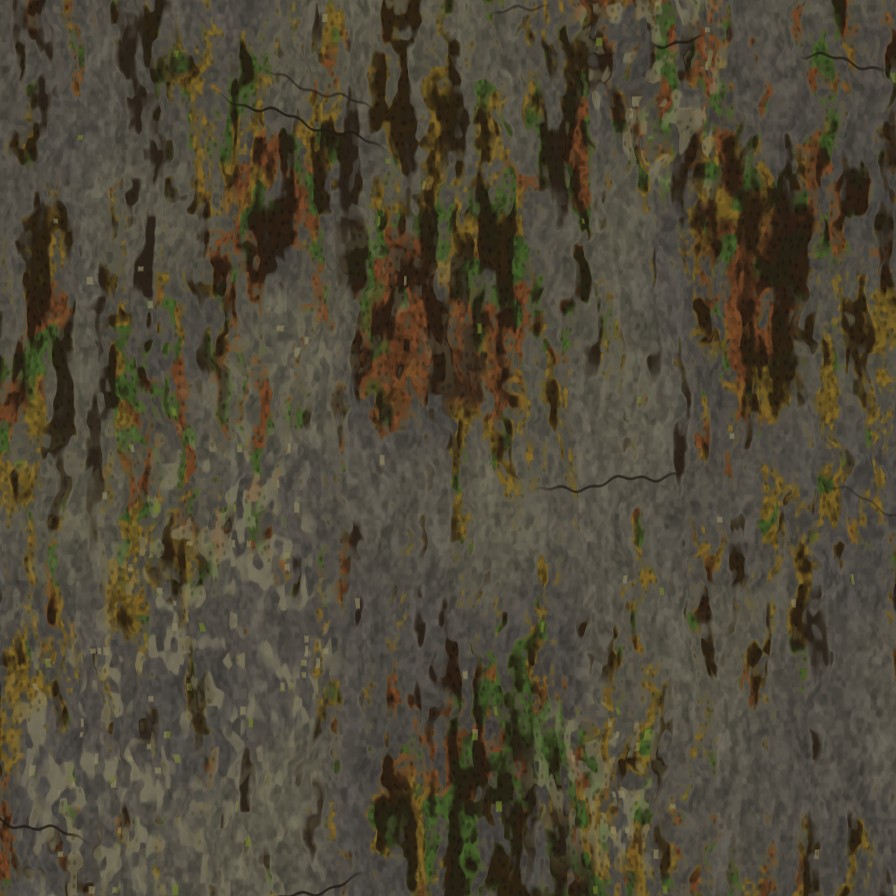
This texture is drawn by a Shadertoy shader. Its source:

```glsl
// Weathered grey wall with vertical dirt streaks, rust, ochre and moss stains, pale flakes and fine cracks.

vec3 hash3(vec2 p) {
    vec3 q = fract(p.xyx * vec3(0.1031, 0.1030, 0.0973));
    q += dot(q, q.yxz + 33.33);
    return fract((q.xxy + q.yzz) * q.zyx);
}

// Cellular noise: x = random cell values blended smoothly, y = distance to the nearest seed
vec2 cells(vec2 p) {
    vec2 id = floor(p), f = fract(p);
    float sum = 0.0, weights = 0.0, nearest = 2.0;
    for (int j = -1; j <= 1; j++)
    for (int i = -1; i <= 1; i++) {
        vec2 o = vec2(i, j);
        vec3 h = hash3(id + o + 71.0);
        vec2 r = o + 0.15 + 0.7 * h.xy - f;
        float d2 = dot(r, r), w = exp(-7.0 * d2);
        sum += w * h.z;
        weights += w;
        nearest = min(nearest, sqrt(d2));
    }
    return vec2(sum / weights, nearest);
}

// Thin, wandering, almost level cracks scattered over the wall
float cracks(vec2 p) {
    float ink = 0.0;
    for (int i = 0; i < 9; i++) {
        vec3 h = hash3(vec2(i, 19)), k = hash3(vec2(i, 47));
        vec2 q = p - h.xy;
        float len = 0.03 + 0.08 * k.x;
        float bend = (h.z - 0.65) * q.x + 0.004 * sin(q.x * 75.0 + 6.0 * k.y)
                   + 0.002 * sin(q.x * 210.0 + 9.0 * k.z);
        float line = 1.0 - smoothstep(0.0005, 0.0026, abs(q.y - bend));
        ink = max(ink, line * (1.0 - smoothstep(0.5 * len, len, abs(q.x))) * (0.35 + 0.5 * k.z));
    }
    return ink;
}

// Small angular flakes, only some grid cells hold one
float flakes(vec2 p, float share) {
    vec2 id = floor(p);
    vec3 h = hash3(id + 211.0);
    vec2 size = vec2(0.2 + 0.25 * h.x, 0.2 + 0.28 * h.y);
    vec2 edge = abs(fract(p) - 0.5) - size;
    return (1.0 - smoothstep(-0.12, 0.08, max(edge.x, edge.y))) * step(h.z, share);
}

void mainImage(out vec4 fragColor, in vec2 fragCoord) {
    vec2 uv = fragCoord / iResolution.xy;

    // Ragged streak edges
    vec2 p = uv;
    p.x += 0.007 * (cells(uv * vec2(38.0, 34.0)).x - 0.5)
         + 0.003 * sin(uv.y * 17.0 + 3.0 * sin(uv.x * 9.0));

    // Broad regions and streak layers, coarse to fine
    float region = 0.65 * cells(uv * vec2(5.0, 4.0) + 3.0).x + 0.35 * cells(uv * 11.0 + 8.0).x;
    float column = cells(p * vec2(44.0, 5.0)).x;
    float streak = cells(p * vec2(72.0, 21.0) + 31.0).x;
    float grain = cells(p * vec2(135.0, 66.0) + 57.0).x;
    float grit = cells(p * vec2(230.0, 150.0) + 91.0).x;
    float dirt = 0.30 * column + 0.32 * streak + 0.24 * grain + 0.14 * grit + 0.5 * (region - 0.5);

    // Grey plaster, warm and cool by area
    float tone = cells(uv * vec2(8.0, 6.0) + 40.0).x;
    vec3 col = mix(vec3(0.30, 0.285, 0.265), vec3(0.37, 0.355, 0.295), tone);
    col *= 1.0 + 0.28 * (grain - 0.5) + 0.22 * (grit - 0.5) + 0.16 * (streak - 0.5);

    // Olive film, then ochre, rust and moss along the streaks
    float hue = 0.6 * cells(uv * vec2(9.0, 7.0) + 120.0).x + 0.4 * cells(p * vec2(60.0, 28.0) + 140.0).x;
    float moss = cells(p * vec2(70.0, 38.0) + 160.0).x + 0.7 * (cells(uv * 6.0 + 180.0).x - 0.5);
    col = mix(col, vec3(0.33, 0.305, 0.19), 0.65 * smoothstep(0.46, 0.58, dirt));
    vec3 stain = mix(vec3(0.40, 0.21, 0.10), vec3(0.44, 0.34, 0.10), smoothstep(0.36, 0.58, hue));
    stain = mix(stain, vec3(0.20, 0.31, 0.11), smoothstep(0.64, 0.82, moss));
    stain *= 0.75 + 0.5 * grit;
    col = mix(col, stain, 0.75 * smoothstep(0.51, 0.64, dirt));

    // Dark soot in the core of the streaks
    float soot = 0.38 * cells(p * vec2(52.0, 9.0) + 200.0).x + 0.37 * streak + 0.25 * grain
               + 0.45 * (region - 0.5);
    col = mix(col, vec3(0.13, 0.095, 0.06), 0.85 * smoothstep(0.54, 0.73, soot));

    // Pale lime, mostly in a few worn areas
    float worn = cells(uv * vec2(5.0, 4.0) + 230.0).x;
    float lime = smoothstep(0.55, 0.8, worn) * smoothstep(0.5, 0.72, 0.5 * grain + 0.5 * cells(p * vec2(65.0, 40.0) + 260.0).x);
    col = mix(col, vec3(0.50, 0.48, 0.37), 0.65 * lime);
    float flake = flakes(p * vec2(120.0, 75.0), 0.004 + 0.06 * smoothstep(0.6, 0.85, worn));
    col = mix(col, mix(vec3(0.54, 0.51, 0.37), vec3(0.42, 0.48, 0.16), smoothstep(0.6, 0.7, moss)), 0.7 * flake);

    // Pits at tight cell seeds, and cracks
    float pit = 1.0 - smoothstep(0.08, 0.3, cells(p * vec2(110.0, 70.0) + 300.0).y);
    col *= 1.0 - 0.22 * pit * smoothstep(0.42, 0.6, dirt);
    col = mix(col, vec3(0.12, 0.10, 0.075), cracks(uv));

    fragColor = vec4(clamp(col, 0.0, 1.0), 1.0);
}
```
